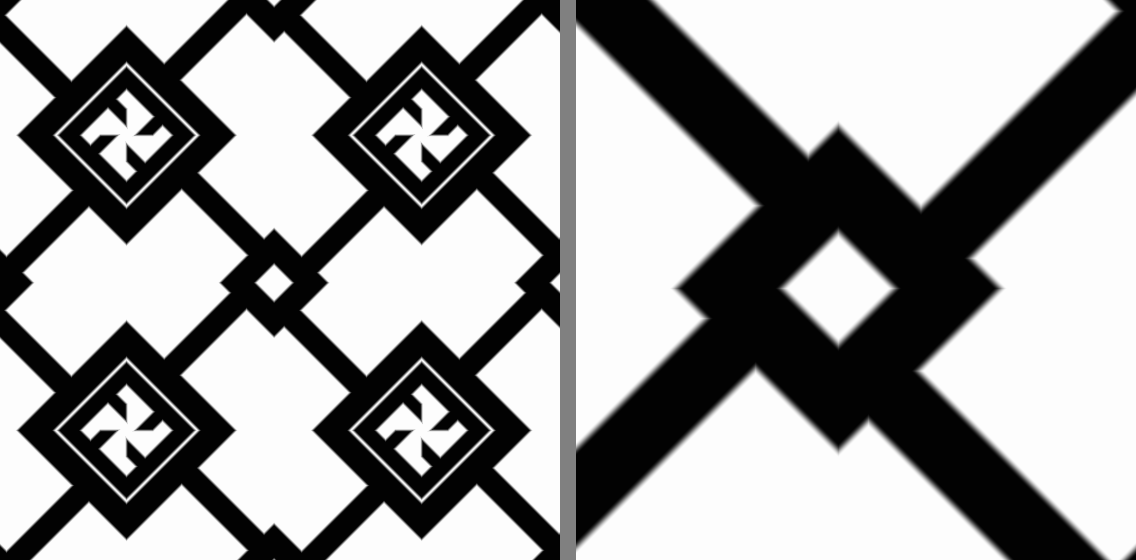
Left, the full canvas; right, a detail of the centre.
Give the GLSL for this pattern, as a WebGL 2 fragment shader.

```glsl
#version 300 es
precision highp float;
// Black diamond lattice with framed pinwheels and small hollow knots, on white.

uniform vec2 u_resolution;
out vec4 fragColor;

// Diamond distance, measured along its diagonals
float diamond(vec2 p, float radius) {
    return abs(p.x) + abs(p.y) - radius;
}

// Soft coverage of the inside of a shape
float fill(float d) {
    return 1.0 - smoothstep(-0.008, 0.008, d);
}

void main() {
    vec2 uv = gl_FragCoord.xy / min(u_resolution.x, u_resolution.y);
    vec2 p = fract((uv - vec2(0.226, 0.7585)) / 0.527 + 0.5) - 0.5;
    vec2 knot = abs(p) - 0.5;

    // Off-centre bands and pinwheel notches, one per quarter turn
    float bands = 1.0;
    float notches = 1.0;
    vec2 q = p;
    for (int i = 0; i < 4; i++) {
        float slant = q.y - q.x;
        bands = min(bands, max(abs(slant - 0.0593) - 0.0556, -min(q.x, q.y)));
        notches = min(notches, max(abs(slant + 0.0593) - 0.0296, -1.414 * q.y));
        q = vec2(-q.y, q.x);
    }

    // Black parts: large diamonds, knots and the bands that join them
    float black = min(bands, min(diamond(p, 0.370), diamond(knot, 0.183)));

    // White parts: thin frame, pinwheel and the hole in each knot
    float frame = abs(diamond(p, 0.2395)) - 0.0074;
    float pinwheel = max(diamond(p, 0.1555), -notches);
    float white = min(min(frame, pinwheel), diamond(knot, 0.064));

    float ink = fill(black) * (1.0 - fill(white));
    fragColor = vec4(mix(vec3(0.992), vec3(0.008), ink), 1.0);
}
```
